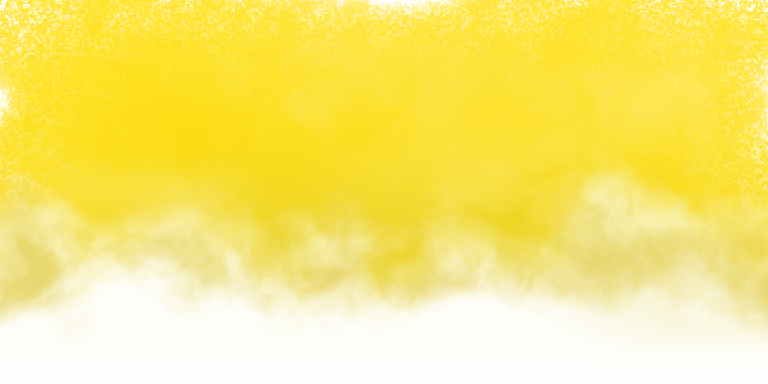
Reproduce this background procedurally as a Shadertoy shader.

```glsl
const vec3 SKY_TOP = vec3(1.0, 0.885, 0.13);
const vec3 SKY_MID = vec3(0.985, 0.865, 0.07);
const vec3 SKY_LOW = vec3(0.93, 0.825, 0.11);
const vec3 HAZE = vec3(0.99, 0.92, 0.47);
const vec3 CLOUD_SHADE = vec3(0.91, 0.845, 0.46);
const vec3 CLOUD_LIT = vec3(0.975, 0.95, 0.74);
const vec3 WHITE = vec3(0.998, 0.998, 0.988);

float hash(vec2 p) {
    vec3 q = fract(vec3(p.xyx) * 0.1031);
    q += dot(q, q.yzx + 33.33);
    return fract((q.x + q.y) * q.z);
}

float noise(vec2 p) {
    vec2 cell = floor(p);
    vec2 f = fract(p);
    f = f * f * (3.0 - 2.0 * f);
    float low = mix(hash(cell), hash(cell + vec2(1, 0)), f.x);
    float high = mix(hash(cell + vec2(0, 1)), hash(cell + vec2(1, 1)), f.x);
    return mix(low, high, f.y);
}

float fbm(vec2 p) {
    float sum = 0.0;
    float gain = 0.5;
    for (int i = 0; i < 6; i++) {
        sum += gain * noise(p);
        p = mat2(1.6, 1.2, -1.2, 1.6) * p + 17.3;
        gain *= 0.5;
    }
    return sum;
}

// Centred billow texture, bent by a second noise field
float billow(vec2 p, float scale) {
    vec2 bend = vec2(fbm(p * scale + 3.7), fbm(p * scale + 41.2)) - 0.5;
    return fbm(p * scale + 1.4 * bend) - 0.49;
}

float bump(float x, float centre, float width) {
    float d = (x - centre) / width;
    return exp(-d * d);
}

float glow(vec2 p, vec2 centre, vec2 size) {
    vec2 d = (p - centre) / size;
    return exp(-dot(d, d));
}

float backRidge(float x) {
    return 0.335 + 0.14 * bump(x, 0.07, 0.13) + 0.13 * bump(x, 0.49, 0.16)
        + 0.08 * bump(x, 0.89, 0.08) + 0.09 * bump(x, 1.22, 0.15)
        + 0.19 * bump(x, 1.58, 0.15) + 0.09 * bump(x, 1.88, 0.2);
}

float frontRidge(float x) {
    return 0.185 + 0.10 * bump(x, 0.28, 0.2) + 0.03 * bump(x, 0.62, 0.11)
        + 0.08 * bump(x, 1.23, 0.22) + 0.09 * bump(x, 1.74, 0.2);
}

vec3 skyColour(vec2 p, vec2 q) {
    vec3 col = mix(SKY_LOW, SKY_MID, smoothstep(0.36, 0.68, q.y));
    col = mix(col, SKY_TOP, smoothstep(0.65, 1.0, q.y));
    float side = abs(q.x - 1.0);
    col = mix(col, SKY_TOP, 0.6 * smoothstep(0.35, 1.0, side));
    float patches = glow(q, vec2(0.9, 0.77), vec2(0.4, 0.13))
        + glow(q, vec2(1.7, 0.77), vec2(0.32, 0.16))
        + glow(q, vec2(1.4, 0.53), vec2(0.42, 0.13))
        + 0.6 * glow(q, vec2(0.4, 0.5), vec2(0.3, 0.1));
    float wisps = smoothstep(-0.25, 0.25, billow(p, 4.0));
    return mix(col, HAZE, min(0.62 * patches * wisps, 0.6));
}

// Fine frosted border whose density falls away from the edges
float frost(vec2 p, vec2 q) {
    float side = min(q.x, 2.0 - q.x);
    float top = 1.0 - q.y;
    float sideFade = smoothstep(0.32, 0.6, q.y);
    float dust = 0.42 * exp(-top / 0.09) + 0.38 * sideFade * exp(-side / 0.10);
    float solid = 0.85 * bump(q.x, 1.0, 0.22) * exp(-top / 0.024)
        + 0.75 * bump(q.y, 0.75, 0.075) * exp(-side / 0.022);
    float clumps = smoothstep(0.25, 0.7, fbm(p * 16.0));
    float grain = 0.6 * noise(p * 240.0) + 0.4 * noise(p * 120.0 + 9.0);
    float speckle = smoothstep(0.35, 0.85, grain);
    return clamp(dust * (0.2 + 1.3 * speckle) * (0.5 + clumps)
        + solid * (0.5 + 0.6 * clumps), 0.0, 1.0);
}

void mainImage(out vec4 fragColor, in vec2 fragCoord) {
    vec2 p = fragCoord / iResolution.y;
    vec2 q = fragCoord / iResolution.xy * vec2(2.0, 1.0);
    vec3 col = mix(skyColour(p, q), WHITE, frost(p, q));

    // Cream clouds: crests catch light where density drops upward
    float broad = billow(p, 5.0);
    float fine = billow(p + 7.1, 11.0);
    float relief = broad - billow(p + vec2(0.012, 0.035), 5.0);
    float backDepth = backRidge(q.x) - p.y + 0.22 * broad + 0.10 * fine;
    float body = smoothstep(-0.10, 0.10, backDepth);
    float strength = 0.58 + 0.3 * bump(q.x, 0.05, 0.15)
        + 0.3 * bump(q.x, 0.88, 0.12) + 0.32 * bump(q.x, 1.63, 0.22);
    strength = mix(strength, 0.93, smoothstep(0.05, 0.18, backDepth));
    float lit = 0.75 - 3.5 * max(backDepth - 0.05, 0.0) + 2.2 * relief + 1.5 * fine;
    vec3 cloud = mix(CLOUD_SHADE, CLOUD_LIT, clamp(lit, 0.0, 1.0));
    col = mix(col, cloud, body * min(strength, 0.93));

    // White bank in front, solid towards the floor
    float frontDepth = frontRidge(q.x) - p.y + 0.17 * billow(p + 2.9, 5.0) + 0.10 * fine;
    float bank = smoothstep(-0.11, 0.09, frontDepth);
    float veil = 0.97 - 0.2 * smoothstep(1.35, 1.8, q.x) + 0.35 * min(broad, 0.0);
    col = mix(col, WHITE, bank * veil);
    col = mix(col, WHITE, smoothstep(0.19, 0.04, p.y));
    fragColor = vec4(clamp(col, 0.0, 1.0), 1.0);
}
```
